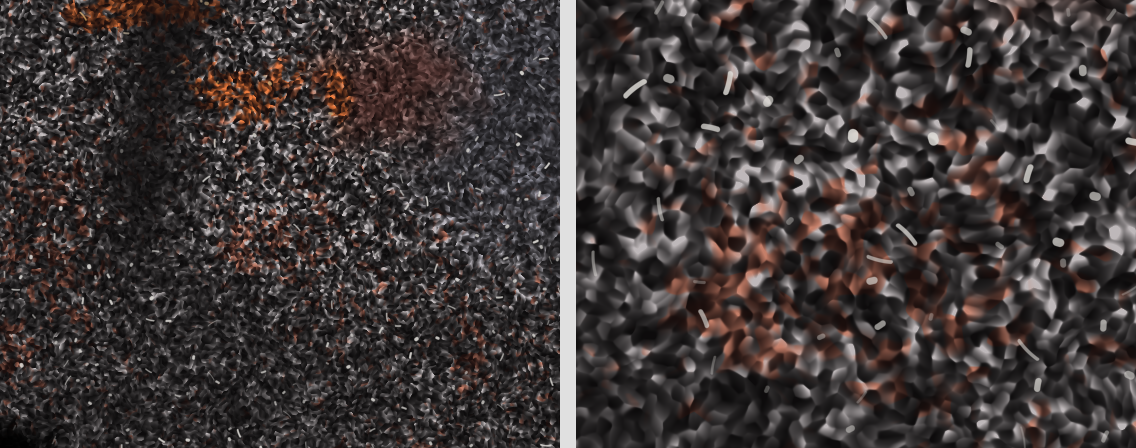
Left, the full canvas; right, a detail of the centre.
Give the GLSL for this texture, as a Shadertoy shader.

```glsl
#define GRAIN_SCALE 108.0
#define CLUMP_SCALE 50.0
#define FLECK_SCALE 25.0
#define GRAIN_CONTRAST 1.12
#define FLECK_SHARE 0.45
#define COAL vec3(0.050, 0.045, 0.047)
#define ASH vec3(0.57, 0.55, 0.555)
#define RUST_DARK vec3(0.11, 0.055, 0.048)
#define RUST_LIGHT vec3(0.66, 0.40, 0.32)
#define ORANGE vec3(0.86, 0.42, 0.18)
#define GLINT vec3(0.88, 0.87, 0.85)

vec3 hash3(vec2 cell) {
    vec3 q = fract(cell.xyx * vec3(0.1031, 0.1030, 0.0973));
    q += dot(q, q.yxz + 33.33);
    return fract((q.xxy + q.yzz) * q.zyx);
}

mat2 turn(float angle) {
    float c = cos(angle), s = sin(angle);
    return mat2(c, -s, s, c);
}

// Layered sines, roughly -1 to 1
float drift(vec2 p) {
    float sum = 0.0, gain = 0.55;
    for (int i = 0; i < 4; i++) {
        sum += gain * sin(p.x + 1.4 * sin(p.y + float(i)));
        p = turn(1.1) * p * 1.9 + 2.3;
        gain *= 0.6;
    }
    return sum;
}

// Softly blended cells: each is a tilted, stretched facet of its own tone
float facets(vec2 p) {
    vec2 base = floor(p);
    float tone = 0.0, total = 0.0;
    for (int y = -1; y <= 1; y++)
    for (int x = -1; x <= 1; x++) {
        vec2 cell = base + vec2(x, y);
        vec3 h = hash3(cell);
        vec2 d = turn(h.z * 6.283) * (p - cell - 0.15 - 0.7 * h.xy);
        float weight = exp(-dot(d * d, vec2(5.0, 14.0)));
        float level = fract(h.x * 7.0 + h.y * 13.0);
        tone += weight * (level + 0.5 * d.y);
        total += weight;
    }
    return tone / total;
}

// Sparse bright chips and splinters at random angles
float flecks(vec2 p, float blur) {
    vec2 base = floor(p);
    float light = 0.0;
    for (int y = -1; y <= 1; y++)
    for (int x = -1; x <= 1; x++) {
        vec2 cell = base + vec2(x, y);
        vec3 place = hash3(cell + 71.0);
        vec3 form = hash3(cell + 213.0);
        vec2 d = turn(place.z * 6.283) * (p - cell - place.xy);
        float reach = mix(0.03, 0.28, form.x * form.x * form.x);
        float width = mix(0.10, 0.04, form.x) * (0.4 + 0.7 * form.z);
        d.y += 0.35 * d.x * d.x;
        d.x -= clamp(d.x, -reach, reach);
        float chip = 1.0 - smoothstep(width - blur, width + blur, length(d));
        light = max(light, chip * step(form.y, FLECK_SHARE) * (0.3 + 0.7 * form.z));
    }
    return light;
}

// Soft ellipse with a ragged outline
float patchMask(vec2 p, vec2 centre, vec2 radius, float ragged) {
    return 1.0 - smoothstep(0.3, 1.2, length((p - centre) / radius) + 0.25 * ragged);
}

void mainImage(out vec4 fragColor, in vec2 fragCoord) {
    vec2 p = fragCoord / iResolution.y;
    float ragged = drift(p * 23.0);
    float broad = drift(p * 5.0 + 4.0);
    vec2 warped = p + 0.006 * vec2(ragged, drift(p * 19.0 + 8.0));

    // Grain
    float clump = facets(turn(0.6) * warped * CLUMP_SCALE);
    float grain = facets(turn(-0.4) * warped * GRAIN_SCALE);
    float tone = 0.5 + GRAIN_CONTRAST * (0.72 * grain + 0.28 * clump - 0.5);

    // Large light: hazy upper right, dim floor, slanting shadow, black corner
    float haze = patchMask(p, vec2(1.2, 0.74), vec2(0.36, 0.44), ragged * 0.4);
    float bandOffset = (p.x - 0.21 - 0.18 * p.y + 0.02 * ragged) / 0.085;
    float shadow = exp(-bandOffset * bandOffset) * smoothstep(0.32, 0.62, p.y);
    float corner = patchMask(p, vec2(0.0), vec2(0.15, 0.085), ragged);
    float light = 0.96 + 0.10 * broad + 0.16 * smoothstep(0.2, 0.6, p.y);
    light *= 1.0 - 0.52 * shadow;
    tone = mix(tone, 0.36 + 0.5 * tone, haze * 0.8);

    // Rust: a smooth stain, bright crusts and scattered crumbs
    float stain = patchMask(p, vec2(0.87, 0.80), vec2(0.19, 0.16), ragged);
    float rim = patchMask(p, vec2(0.755, 0.785), vec2(0.04, 0.10), ragged);
    float crust = patchMask(p, vec2(0.56, 0.80), vec2(0.20, 0.085), ragged * 1.6);
    crust = max(crust, patchMask(p, vec2(0.30, 0.98), vec2(0.22, 0.07), ragged * 1.4));
    crust = max(crust, rim);
    float crumbs = 0.75 * patchMask(p, vec2(0.63, 0.455), vec2(0.20, 0.13), ragged);
    crumbs = max(crumbs, 0.62 * patchMask(p, vec2(0.10, 0.50), vec2(0.21, 0.38), ragged));
    crumbs = max(crumbs, 0.85 * patchMask(p, vec2(0.02, 0.24), vec2(0.09, 0.11), ragged));
    crumbs = max(crumbs, 0.68 * patchMask(p, vec2(1.04, 0.23), vec2(0.06, 0.16), ragged));
    float speckle = facets(warped * CLUMP_SCALE * 1.3 + 37.0);
    float cover = max(max(crust * 0.72, crumbs * 0.72), 0.24 + 0.10 * broad);
    float rust = smoothstep(0.70, 1.0, cover + 0.62 * speckle);
    rust = max(rust, 0.8 * stain);

    // Colour
    tone = clamp(tone * light, 0.0, 1.1);
    float bright = 0.34 * tone + 0.66 * pow(tone, 4.0);
    vec3 color = mix(COAL, ASH, bright);
    color *= mix(vec3(1.0), vec3(0.96, 0.99, 1.06), haze);
    vec3 rustColor = mix(RUST_DARK, mix(RUST_LIGHT, ORANGE, crust), tone * mix(tone, 0.85, 0.3 * crust));
    rustColor = mix(rustColor, RUST_DARK + vec3(0.30, 0.17, 0.15) * tone, stain * (1.0 - rim));
    color = mix(color, rustColor, rust * 0.9);

    // Glints
    float blur = 0.8 * FLECK_SCALE / iResolution.y;
    float chip = flecks(p * FLECK_SCALE, blur) * (1.0 - 0.65 * max(shadow, stain));
    color = mix(color, mix(GLINT, vec3(0.86, 0.66, 0.38), crust), chip * 0.9);
    color *= 1.0 - 0.95 * corner;
    fragColor = vec4(clamp(color, 0.0, 1.0), 1.0);
}
```
